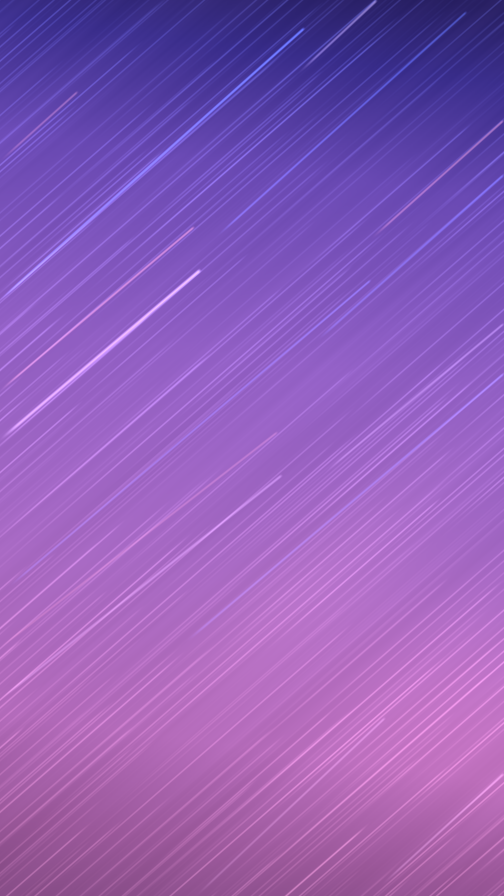
A Shadertoy shader for this background:

```glsl
#define ZENITH vec3(0.23, 0.18, 0.55)
#define INDIGO vec3(0.41, 0.285, 0.70)
#define VIOLET vec3(0.565, 0.37, 0.765)
#define ORCHID vec3(0.655, 0.41, 0.76)
#define ROSE vec3(0.69, 0.41, 0.72)
#define DUSK vec3(0.60, 0.34, 0.60)
#define BLUE_STAR vec3(0.36, 0.54, 0.95)
#define WARM_STAR vec3(0.85, 0.55, 0.40)
#define PALE_STAR vec3(0.85, 0.78, 0.85)
#define DRIFT normalize(vec2(1.0, 0.87))
#define GRAIN 0.055
#define FAINT_TRAILS 0.17

float hash(vec2 cell) {
    vec3 q = fract(cell.xyx * vec3(0.1031, 0.1030, 0.0973));
    q += dot(q, q.yzx + 33.33);
    return fract((q.x + q.y) * q.z);
}

float noise(vec2 q) {
    vec2 i = floor(q), f = fract(q);
    f *= f * (3.0 - 2.0 * f);
    return mix(mix(hash(i), hash(i + vec2(1, 0)), f.x),
               mix(hash(i + vec2(0, 1)), hash(i + vec2(1, 1)), f.x), f.y);
}

float ramp(float low, float high, float x) {
    return clamp((x - low) / (high - low), 0.0, 1.0);
}

// Soft cross-section of a thin line
float thread(float across, float halfWidth) {
    return 1.0 - smoothstep(0.0, halfWidth + 1.0 / iResolution.y, abs(across));
}

// Streak from tail (xy) to head (zw), dimmer towards the tail
float trail(vec2 p, vec4 ends, float halfWidth) {
    vec2 axis = ends.zw - ends.xy, rel = p - ends.xy;
    float len = length(axis);
    vec2 dir = axis / len;
    float along = dot(rel, dir);
    float caps = smoothstep(-0.002, 0.03, along)
               * (1.0 - smoothstep(len - 0.004, len + 0.001, along));
    float fade = mix(0.65, 1.0, ramp(0.0, len, along));
    return thread(rel.x * dir.y - rel.y * dir.x, halfWidth) * caps * fade;
}

vec3 skyColor(vec2 p) {
    float h = p.y + 0.14 * (p.x - 0.28);
    vec3 sky = mix(DUSK * 0.88, DUSK, ramp(-0.03, 0.05, h));
    sky = mix(sky, ROSE, ramp(0.05, 0.165, h));
    sky = mix(sky, ORCHID, ramp(0.165, 0.345, h));
    sky = mix(sky, VIOLET, ramp(0.345, 0.60, h));
    sky = mix(sky, INDIGO, ramp(0.60, 0.815, h));
    sky = mix(sky, ZENITH, ramp(0.815, 0.945, h));
    sky = mix(sky, ZENITH * 0.72, ramp(0.945, 1.03, h));
    // Pink glow at the lower right and a paler band above it
    vec2 glow = (p - vec2(0.54, 0.20)) / vec2(0.20, 0.13);
    sky += vec3(0.08, 0.04, 0.03) * exp(-dot(glow, glow));
    vec2 band = (p - vec2(0.36, 0.36)) * mat2(DRIFT, vec2(-DRIFT.y, DRIFT.x));
    band /= vec2(0.22, 0.06);
    return sky + vec3(0.05, 0.035, 0.025) * exp(-dot(band, band));
}

// Scattered trails: lanes across the drift, random pieces along it
float faintTrails(vec2 q) {
    float sum = 0.0;
    for (float layer = 0.0; layer < 4.0; layer++) {
        float lanes = 38.0 + 23.0 * layer;
        float lane = floor(q.y * lanes) + 200.0 * (layer + 1.0);
        float s = q.x / (0.28 + 0.1 * layer) + 7.0 * hash(vec2(lane, 3.0));
        float piece = floor(s), f = fract(s);
        float centre = 0.2 + 0.6 * hash(vec2(lane, piece + 40.0));
        float power = pow(hash(vec2(lane, piece + 90.0)), 3.0);
        float caps = smoothstep(0.0, 0.35, f) * (1.0 - smoothstep(0.9, 0.98, f));
        sum += thread((fract(q.y * lanes) - centre) / lanes, 0.0006) * caps * power;
    }
    return sum;
}

void mainImage(out vec4 fragColor, in vec2 fragCoord) {
    vec2 p = fragCoord / iResolution.y;
    p.x += 0.5 * (0.5625 - iResolution.x / iResolution.y);
    vec2 q = vec2(dot(p, DRIFT), dot(p, vec2(-DRIFT.y, DRIFT.x)));
    vec3 color = skyColor(p);

    // Brushed grain along the drift
    float grain = 0.5 * noise(q * vec2(2.0, 35.0) + 50.0)
                + 0.3 * noise(q * vec2(3.0, 120.0) + 90.0)
                + 0.2 * noise(q * vec2(4.0, 300.0) + 150.0);
    color += (grain - 0.5) * GRAIN * vec3(1.0, 0.8, 1.1);

    vec3 faintTint = mix(vec3(1.0, 0.75, 0.8), vec3(0.6, 0.7, 1.1), ramp(0.3, 0.9, p.y));
    color += FAINT_TRAILS * faintTint * faintTrails(q);

    // Leading trails, grouped by star colour
    float blue = trail(p, vec4(0.0, 0.665, 0.340, 0.969), 0.0013)
        + 0.65 * trail(p, vec4(0.243, 0.737, 0.521, 0.987), 0.001)
        + 0.5 * trail(p, vec4(0.354, 0.620, 0.5625, 0.805), 0.0012)
        + 0.4 * trail(p, vec4(0.010, 0.345, 0.414, 0.6875), 0.001)
        + 0.4 * trail(p, vec4(0.208, 0.284, 0.5625, 0.583), 0.0012);
    float warm = 0.75 * trail(p, vec4(0.0, 0.564, 0.217, 0.747), 0.001)
        + 0.75 * trail(p, vec4(0.415, 0.734, 0.5625, 0.866), 0.001)
        + 0.55 * trail(p, vec4(0.0, 0.820, 0.087, 0.898), 0.001)
        + 0.3 * trail(p, vec4(0.0, 0.277, 0.310, 0.518), 0.001);
    float pale = trail(p, vec4(0.0, 0.509, 0.224, 0.699), 0.0019)
        + 0.8 * trail(p, vec4(0.333, 0.918, 0.421, 1.0), 0.0012)
        + 0.4 * trail(p, vec4(0.0, 0.219, 0.315, 0.470), 0.0013)
        + 0.4 * trail(p, vec4(0.363, 0.473, 0.5625, 0.639), 0.001)
        + 0.4 * trail(p, vec4(0.427, 0.013, 0.5625, 0.137), 0.001)
        + 0.3 * trail(p, vec4(0.219, 0.0, 0.430, 0.199), 0.001);
    color += 0.55 * (BLUE_STAR * blue + WARM_STAR * warm + PALE_STAR * pale);
    fragColor = vec4(clamp(color, 0.0, 1.0), 1.0);
}
```
